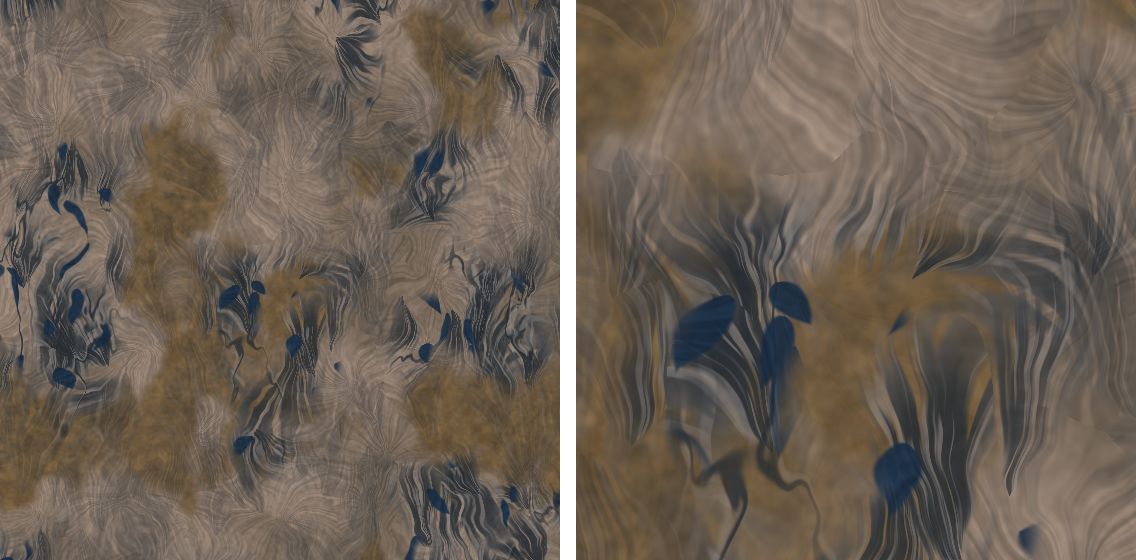
Left: the whole. Right: its middle third, enlarged.
Give the GLSL for this texture, as a Shadertoy shader.

```glsl
// Tan fur-like ground of fine hair fans, with ochre patches, slate plumes,
// wiry stems and navy leaves. Fans are polar coordinates around cellular roots;
// their hairs are noise stretched along the radius.
#define TAN   vec3(0.55, 0.48, 0.425)
#define FAWN  vec3(0.44, 0.385, 0.33)
#define OCHRE vec3(0.39, 0.295, 0.16)
#define SLATE vec3(0.31, 0.31, 0.315)
#define INK   vec3(0.15, 0.175, 0.20)
#define NAVY  vec3(0.09, 0.165, 0.25)
#define ASH   vec3(0.54, 0.51, 0.49)
#define FUR_CELLS 7.0
#define HAIR_DENSITY 26.0
#define HAIR_CONTRAST 0.36
#define LEAF_CELLS 17.0

vec2 hash2(vec2 p) {
    vec3 q = fract(p.xyx * vec3(0.1031, 0.1030, 0.0973));
    q += dot(q, q.yzx + 33.33);
    return fract((q.xx + q.yz) * q.zy);
}

float noise(vec2 p) {
    vec2 i = floor(p), f = fract(p);
    f = f * f * (3.0 - 2.0 * f);
    vec2 e = vec2(1.0, 0.0);
    return mix(mix(hash2(i).x, hash2(i + e).x, f.x),
               mix(hash2(i + e.yx).x, hash2(i + e.xx).x, f.x), f.y);
}

float fbm(vec2 p) {
    float sum = 0.0, amp = 0.533;
    for (int i = 0; i < 4; i++) {
        sum += amp * noise(p);
        p = mat2(1.6, 1.2, -1.2, 1.6) * p + 7.3;
        amp *= 0.5;
    }
    return sum;
}

// Strongest fan at p: x across the hairs, y along them, z strength, w id
vec4 fan(vec2 p, float spread, float lean, float seed) {
    vec4 best = vec4(0.0);
    for (int j = -1; j <= 1; j++)
    for (int i = -1; i <= 1; i++) {
        vec2 cell = floor(p) + vec2(i, j);
        vec2 h = hash2(cell + seed), k = hash2(cell + seed + 51.7);
        vec2 d = p - cell - 0.2 - 0.6 * h;
        float turn = (k.x - 0.5) * lean;
        d = mat2(cos(turn), sin(turn), -sin(turn), cos(turn)) * d;
        if (k.y > 0.6) d = -d;
        float r = length(d);
        float a = atan(d.x, d.y) + (h.y - 0.5) * r * 1.3;
        float strength = (1.0 - smoothstep(0.25, 1.25, r))
                       * (1.0 - smoothstep(0.3 * spread, spread, abs(a)))
                       * (0.6 + 0.4 * h.x);
        if (strength > best.z) best = vec4(a * r / (r + 0.25), r, strength, h.x + k.x);
    }
    return best;
}

float hairs(vec4 f, float density) {
    vec2 s = vec2(f.x * density, f.y * 2.5) + f.w * 91.0;
    return 0.65 * noise(s) + 0.35 * noise(s * vec2(1.9, 1.5) + 13.0);
}

// Coverage of scattered pointed leaves, mostly upright
float leaves(vec2 p) {
    float cover = 0.0;
    for (int j = -1; j <= 1; j++)
    for (int i = -1; i <= 1; i++) {
        vec2 cell = floor(p) + vec2(i, j);
        vec2 h = hash2(cell + 9.1), k = hash2(cell + 77.3);
        vec2 d = p - cell - h;
        float turn = (k.x - 0.5) * 2.2;
        d = mat2(cos(turn), sin(turn), -sin(turn), cos(turn)) * d;
        float t = clamp(d.y / (0.6 + 0.7 * h.y) + 0.5, 0.0, 1.0);
        float width = (0.12 + 0.3 * h.x) * t * sqrt(1.0 - t) * 1.8;
        float shape = smoothstep(-0.035, 0.035, width - abs(d.x) - 0.025);
        cover = max(cover, shape * step(0.52, k.y));
    }
    return cover;
}

void mainImage(out vec4 fragColor, in vec2 fragCoord) {
    vec2 p = fragCoord / iResolution.y;
    vec2 warp = vec2(fbm(p * 7.0), fbm(p * 7.0 + 17.0)) - 0.5;
    vec2 q = p + 0.09 * warp;
    float grain = noise(p * 190.0);

    // Ground of fine hair
    vec4 fur = fan(q * FUR_CELLS, 5.0, 2.6, 3.0);
    float hair = hairs(fur, HAIR_DENSITY);
    float tone = fbm(q * 6.0 + 31.0) + 0.25 * (fur.z - 0.5);
    vec3 col = mix(FAWN, TAN, smoothstep(0.25, 0.62, tone));
    col *= 1.0 + HAIR_CONTRAST * (hair - 0.5);

    // Mottled ochre patches
    float patches = smoothstep(0.54, 0.66, fbm(q * vec2(6.0, 4.5) + 63.0));
    float mottle = fbm(p * 60.0);
    col = mix(col, OCHRE * (0.65 + 0.7 * mottle), patches * (0.5 + 0.4 * hair));

    // Slate plumes with ink cores and ash strands, gathered in clumps
    float clump = smoothstep(0.40, 0.60, fbm(p * vec2(6.5, 4.5) + 5.0));
    for (int i = 0; i < 2; i++) {
        float layer = float(i), size = 5.0 + 4.0 * layer;
        vec4 plume = fan(q * size * vec2(1.35, 0.8), 1.1, 1.3, 20.0 + 31.0 * layer);
        float strand = hairs(plume, 24.0 - 5.0 * layer);
        float body = smoothstep(0.0, 0.35, plume.z) * (0.25 + 0.75 * clump);
        float cover = body * smoothstep(0.40, 0.68, strand + 0.28 * plume.z);
        col = mix(col, mix(SLATE, INK, smoothstep(0.35, 0.8, plume.z + 0.3 * strand)), 0.85 * cover);
        float pale = smoothstep(0.58, 0.75, hairs(plume + vec4(3.0, 0.0, 0.0, 0.4), 22.0));
        col = mix(col, ASH, 0.6 * pale * body);
    }

    // Wiry stems with a pale edge
    float wire = fbm(q * vec2(17.0, 7.0) + 41.0);
    float wireMask = clump * smoothstep(0.35, 0.6, noise(p * 13.0 + 8.0));
    col = mix(col, ASH, 0.5 * wireMask * smoothstep(0.022, 0.004, abs(wire - 0.535)));
    col = mix(col, INK, 0.85 * wireMask * smoothstep(0.024, 0.006, abs(wire - 0.5)));

    // Solid navy leaves
    float leaf = leaves((q + 0.02 * warp.yx) * LEAF_CELLS);
    leaf *= smoothstep(0.45, 0.85, clump) * smoothstep(0.42, 0.52, noise(p * 9.0 + 70.0));
    col = mix(col, NAVY * (0.85 + 0.4 * hair), 0.9 * leaf);

    col *= 0.95 + 0.1 * grain;
    fragColor = vec4(col, 1.0);
}
```
